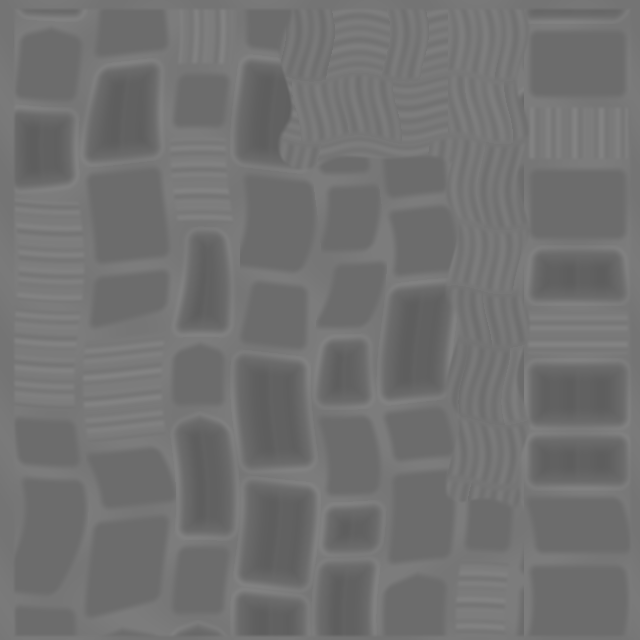
Give the GLSL for this texture map, as a WebGL 1 fragment shader.

```glsl
precision highp float;
// Grey map of soft, irregular packed stones with striped patches and wavy ribbons.
uniform vec2 u_resolution;

const float STONE = 0.425;        // flat stone faces
const float DARK = 0.375;         // sunken stone centres
const float MORTAR = 0.475;       // joints
const float LIGHT = 0.505;        // striped patches
const float RIBBON = 0.462;       // wavy ribbons
const float GAP = 0.007;          // half width of a joint
const float CORNER = 0.016;       // corner radius
const float COLUMNS = 7.0;
const float LEFT = 0.026;         // edge of the stone field
const float RIGHT = 0.818;        // start of the stacked column
const float STRIPED_SHARE = 0.17;
const float DARK_SHARE = 0.36;

float hash(vec2 p) {
  return fract(sin(dot(p, vec2(127.1, 311.7))) * 43758.5453);
}

// Irregular 1D cells: index, lower and upper bound.
vec3 unevenCell(float x, float seed, float jitter) {
  float i = floor(x);
  float lo = i + jitter * (hash(vec2(i, seed)) - 0.5);
  float hi = i + 1.0 + jitter * (hash(vec2(i + 1.0, seed)) - 0.5);
  if (x < lo) {
    i -= 1.0;
    hi = lo;
    lo = i + jitter * (hash(vec2(i, seed)) - 0.5);
  } else if (x >= hi) {
    i += 1.0;
    lo = hi;
    hi = i + 1.0 + jitter * (hash(vec2(i + 1.0, seed)) - 0.5);
  }
  return vec3(i, lo, hi);
}

float roundBox(vec2 p, vec2 halfSize, float r) {
  vec2 q = abs(p) - halfSize + r;
  return length(max(q, 0.0)) + min(max(q.x, q.y), 0.0) - r;
}

// Layered sines: uneven bands across t.
float bands(float t, float seed) {
  return 0.5 * sin(t * 290.0 + seed * 40.0) + 0.3 * sin(t * 463.0 + seed * 91.0)
       + 0.2 * sin(t * 170.0 + seed * 17.0);
}

// One cell of the wall: a stone or a striped patch.
float block(vec2 p, vec2 lo, vec2 hi, vec2 id) {
  vec2 q = p - 0.5 * (lo + hi);
  vec2 halfSize = 0.5 * (hi - lo) - GAP;
  float kind = hash(id + 3.7);
  float form = hash(id + 9.1);
  float joint = MORTAR + 0.012 * sin(p.x * 31.0 + 2.0 * sin(p.y * 23.0));

  if (kind < STRIPED_SHARE) {
    float along = hash(id + 5.3) < 0.75 ? q.y : q.x;
    float mask = smoothstep(-0.002, 0.006, -roundBox(q, halfSize + 0.002, 0.006));
    return mix(joint, LIGHT - 0.02 + 0.03 * bands(along, form), mask);
  }

  // Bent, gabled, tapered or plain outline.
  if (form < 0.2) q.x += 3.0 * (form - 0.1) * q.y + 2.2 * q.y * q.y - 0.004;
  else if (form < 0.45) halfSize.y -= 0.32 * abs(q.x) * step(0.0, q.y);
  else if (form < 0.6) halfSize.x -= 0.10 * (q.y + halfSize.y);
  else if (form < 0.75) halfSize.y -= 0.16 * (q.x + halfSize.x) * step(q.y, 0.0);

  float inside = -roundBox(q, halfSize, CORNER);
  float sunken = step(1.0 - DARK_SHARE, kind);
  float shade = mix(joint, STONE, smoothstep(-0.004, 0.010, inside));
  float ridge = 0.010 * exp(-pow(q.x / 0.004, 2.0));
  float centre = DARK + ridge + 0.006 * sin(q.x * 130.0);
  shade = mix(shade, centre, sunken * smoothstep(0.0, 0.032, inside));
  // Pale rim just outside the stone.
  return shade + 0.020 * sunken * exp(-pow((inside + 0.004) / 0.004, 2.0));
}

float wall(vec2 p) {
  float stacked = step(RIGHT, p.x);
  vec2 w = p + (1.0 - stacked) * 0.008 * vec2(sin(p.y * 17.0 + 1.0), sin(p.x * 15.0));
  float span = (RIGHT - LEFT) / COLUMNS;
  vec3 col = unevenCell((w.x - LEFT) / span, 2.0, 0.3);
  vec2 xs = LEFT + span * col.yz;
  if (stacked > 0.5) {
    col.x = 20.0;
    xs = vec2(RIGHT, 0.988);
  }
  float rowHeight = mix(mix(0.115, 0.165, hash(vec2(col.x, 8.0))), 0.105, stacked);
  float shift = hash(vec2(col.x, 4.0));
  vec3 row = unevenCell(w.y / rowHeight + shift, col.x + 11.0, 0.5);
  vec2 ys = (row.yz - shift) * rowHeight;
  return block(w, vec2(xs.x, ys.x), vec2(xs.y, ys.y), vec2(col.x, row.x));
}

// Patches of thin curved stripes, mostly upright.
float ribbons(vec2 p) {
  vec2 w = p + 0.007 * vec2(sin(p.y * 38.0), sin(p.x * 42.0));
  vec3 row = unevenCell(w.y / 0.11, 31.0, 0.5);
  vec3 col = unevenCell(w.x / 0.085 + 0.5 * row.x, row.x + 40.0, 0.4);
  float seed = hash(vec2(col.x, row.x));
  float flat_ = step(0.72, seed) * step(p.x, 0.70);
  float t = mix(w.x + 0.12 * (seed - 0.5) * w.y, w.y, flat_);
  float wave = sin(t * 330.0 + seed * 6.0) + 0.35 * sin(t * 170.0 + p.y * 30.0);
  float edge = min(min(w.y / 0.11 - row.y, row.z - w.y / 0.11) * 0.11, 0.012);
  return RIBBON + 0.017 * wave * smoothstep(0.0, 0.01, edge) + 0.02 * (seed - 0.5);
}

void main() {
  vec2 p = gl_FragCoord.xy / u_resolution;
  float shade = wall(p);

  // Ribbon zone: an upright strip joined to a wide patch at the top.
  float strip = roundBox(p - vec2(0.762, 0.62), vec2(0.056, 0.41), 0.02);
  float top = roundBox(p - vec2(0.60, 0.89), vec2(0.155, 0.145), 0.02);
  float zone = min(strip, top) + 0.010 * sin(p.y * 41.0 + 3.0 * sin(p.x * 13.0));
  shade = mix(shade, ribbons(p), smoothstep(0.003, -0.005, zone));

  // Streaked margin around the field.
  float inset = min(min(p.x - 0.022, 0.986 - p.x), min(p.y - 0.006, 0.986 - p.y));
  float margin = MORTAR - 0.01 + 0.012 * sin(p.y * 24.0 + 2.0 * sin(p.x * 19.0));
  shade = mix(margin, shade, smoothstep(-0.003, 0.004, inset));

  gl_FragColor = vec4(vec3(shade), 1.0);
}
```
